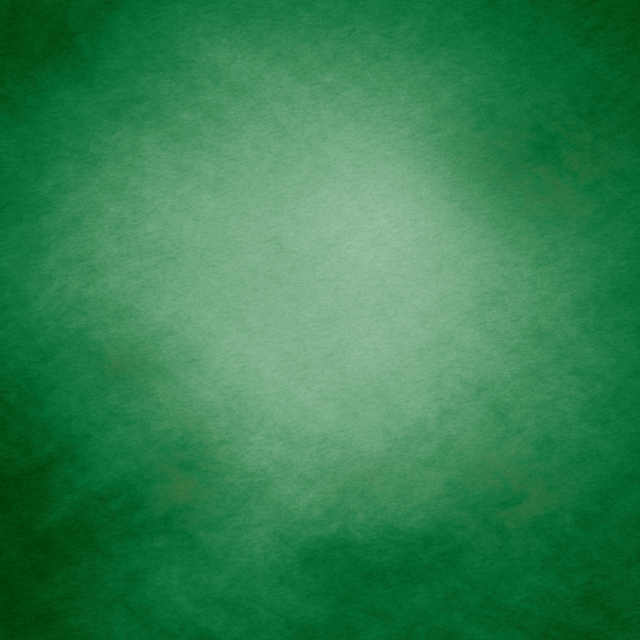
Give the GLSL for this background, as a three.js fragment shader.

```glsl
// Mottled green studio backdrop: a pale off-centre glow fading to deep green edges.
// A tone field of soft spots is broken up by layered sines at three scales, creased
// and grained with cellular noise, then coloured through a ramp and stained with rust.
varying vec2 vUv;

vec2 hash2(vec2 p) {
  vec3 q = fract(vec3(p.xyx) * vec3(0.1031, 0.1030, 0.0973));
  q += dot(q, q.yzx + 33.33);
  return fract((q.xx + q.yz) * q.zy);
}

// Distances to the nearest and second nearest cell points.
vec2 cellular(vec2 p) {
  vec2 cell = floor(p), f = fract(p), nearest = vec2(8.0);
  for (int y = -1; y <= 1; y++) {
    for (int x = -1; x <= 1; x++) {
      vec2 offset = vec2(float(x), float(y));
      float d = length(offset + hash2(cell + offset + 40.0) - f);
      nearest = d < nearest.x ? vec2(d, nearest.x) : vec2(nearest.x, min(nearest.y, d));
    }
  }
  return nearest;
}

// Rotated, gently warped sine octaves, roughly -1 to 1.
float clouds(vec2 p) {
  float sum = 0.0, amplitude = 0.5;
  for (int i = 0; i < 7; i++) {
    p += 0.5 * sin(p.yx * 1.3 + vec2(1.7, 4.1) + float(i));
    sum += amplitude * sin(p.x + 0.6 * sin(p.y)) * cos(p.y * 0.9);
    p = mat2(1.34, 1.16, -1.16, 1.34) * p + 2.3;
    amplitude *= 0.74;
  }
  return sum;
}

float spot(vec2 p, vec2 center, vec2 radius) {
  vec2 d = (p - center) / radius;
  return exp(-dot(d, d));
}

// Thin broken lines along warped cell borders.
float creases(vec2 p, float width) {
  vec2 d = cellular(p);
  return 1.0 - smoothstep(0.0, width, d.y - d.x);
}

// Tone 0 is deepest green, tone 6 is palest.
vec3 greenRamp(float tone) {
  vec3 color = mix(vec3(0.0, 0.23, 0.02), vec3(0.01, 0.31, 0.09), clamp(tone, 0.0, 1.0));
  color = mix(color, vec3(0.01, 0.41, 0.19), clamp(tone - 1.0, 0.0, 1.0));
  color = mix(color, vec3(0.11, 0.48, 0.27), clamp(tone - 2.0, 0.0, 1.0));
  color = mix(color, vec3(0.26, 0.56, 0.36), clamp(tone - 3.0, 0.0, 1.0));
  color = mix(color, vec3(0.42, 0.65, 0.49), clamp(tone - 4.0, 0.0, 1.0));
  return mix(color, vec3(0.60, 0.76, 0.63), clamp((tone - 5.0) / 1.4, 0.0, 1.0));
}

void main() {
  vec2 p = vUv;
  float broad = clouds(p * vec2(9.0, 12.0) + 3.0);
  float fine = clouds(p * vec2(33.0, 45.0) + 11.0);
  float mottle = clouds(p * vec2(85.0, 120.0) + 27.0);
  vec2 bent = p + 0.012 * vec2(broad, fine);

  // Main glow with brighter cores.
  float r = length((bent - vec2(0.49, 0.56)) / vec2(0.51, 0.49));
  float tone = 1.15 + 4.1 * exp(-1.3 * r * r * r);
  tone += 0.75 * spot(bent, vec2(0.60, 0.68), vec2(0.13, 0.12));
  tone += 0.50 * spot(bent, vec2(0.57, 0.48), vec2(0.20, 0.16));
  tone += 0.60 * spot(bent, vec2(0.90, 0.36), vec2(0.10, 0.12));
  tone += 0.50 * spot(bent, vec2(0.36, 0.12), vec2(0.12, 0.10));

  // Dark patches and corners.
  tone -= 0.85 * spot(bent, vec2(0.80, 0.75), vec2(0.15, 0.09));
  tone -= 0.80 * spot(bent, vec2(0.19, 0.43), vec2(0.09, 0.05));
  tone -= 0.85 * spot(bent, vec2(0.25, 0.21), vec2(0.13, 0.10));
  tone -= 0.85 * spot(bent, vec2(0.58, 0.13), vec2(0.15, 0.05));
  tone -= 1.35 * spot(bent, vec2(0.0, 0.20), vec2(0.14, 0.24));
  tone -= 0.75 * spot(bent, vec2(0.0, 0.95), vec2(0.16, 0.15));
  tone -= 0.50 * spot(bent, vec2(1.0, 1.0), vec2(0.20, 0.18));
  tone -= 0.40 * spot(bent, vec2(1.0, 0.0), vec2(0.14, 0.10));

  // Mottling is strongest away from the glow.
  float edge = smoothstep(0.25, 0.85, r);
  tone += broad * mix(0.12, 0.32, edge) + fine * mix(0.12, 0.28, edge);
  tone += mottle * mix(0.12, 0.20, edge);

  // Broken creases, slanted cloth fibres and close grain.
  vec2 warp = vec2(fine, broad);
  float folds = creases(p * vec2(23.0, 33.0) + 0.8 * warp, 0.06);
  tone -= 0.35 * folds * smoothstep(0.0, 0.7, fine + 0.3 * mottle);
  float veins = creases(p.yx * vec2(62.0, 40.0) + 0.7 * warp, 0.09);
  tone += 0.22 * veins * smoothstep(0.0, 0.7, mottle - 0.3 * fine);
  vec2 slanted = vec2(p.x + 0.3 * p.y, p.y - 0.25 * p.x) * vec2(70.0, 200.0);
  tone += 0.42 * (0.5 - cellular(slanted + 0.8 * warp).x);
  tone += 0.38 * (0.5 - cellular(p * vec2(210.0, 260.0)).x);

  vec3 color = greenRamp(tone);

  // Faint rust stains.
  float stain = spot(p, vec2(0.86, 0.74), vec2(0.11, 0.09))
    + spot(p, vec2(0.80, 0.23), vec2(0.09, 0.07))
    + spot(p, vec2(0.29, 0.25), vec2(0.05, 0.08))
    + 0.7 * spot(p, vec2(0.19, 0.42), vec2(0.05, 0.04))
    + 0.5 * spot(p, vec2(0.58, 0.25), vec2(0.06, 0.04));
  stain *= smoothstep(-0.7, 0.9, fine + 0.4 * mottle);
  color = mix(color, vec3(0.25, 0.43, 0.22), 0.55 * min(stain, 1.0));

  gl_FragColor = vec4(color, 1.0);
}
```
